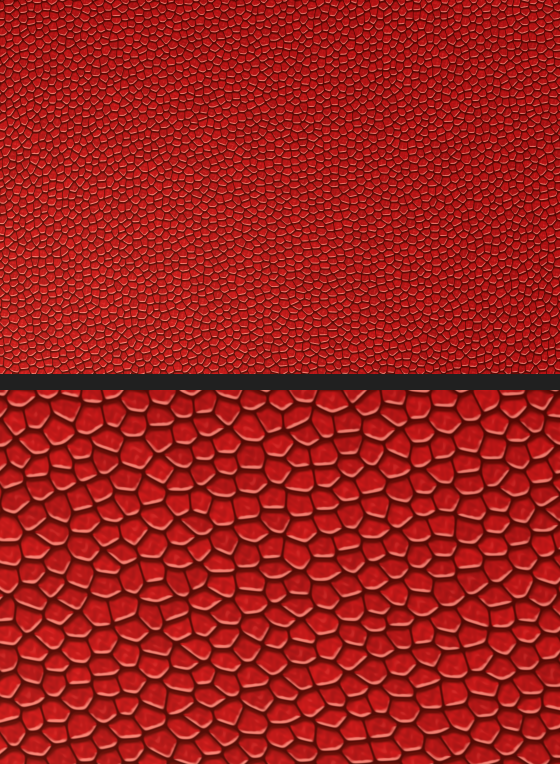
Top, the full canvas; bottom, a detail of the centre.
Write a Shadertoy shader that draws this texture.

```glsl
// Red pebbled leather: small rounded polygons split by dark creases.
// Jittered, staggered cells give smooth edge distances and edge normals;
// the normals light one rim of each pebble and shade the other.

#define CELLS 43.0        // pebbles along the canvas height
#define ROW 0.88          // row spacing relative to column spacing
#define TILT 0.5          // angle of the pebble rows in radians
#define JITTER 0.56       // irregularity of the pebble centres
#define ROUNDING 18.0     // higher gives sharper pebble corners
#define CREASE 0.075      // width of the dark crease
#define BEVEL 0.27        // width of the sloping rim
#define LIGHT_DIR vec2(0.15, -1.0)
#define BODY vec3(0.765, 0.08, 0.085)
#define SHADE vec3(0.40, 0.04, 0.02)
#define GROOVE vec3(0.33, 0.025, 0.01)
#define GLOSS vec3(1.0, 0.56, 0.50)

vec2 hash2(vec2 p) {
    vec2 q = vec2(dot(p, vec2(127.1, 311.7)), dot(p, vec2(269.5, 183.3)));
    return fract(sin(q) * 43758.5);
}

// Centre of the pebble that belongs to a staggered grid cell
vec2 site(vec2 cell) {
    float stagger = 0.25 + 0.5 * mod(cell.y, 2.0);
    vec2 centre = cell + vec2(stagger, 0.5) + JITTER * (hash2(cell) - 0.5);
    return centre * vec2(1.0, ROW);
}

// Gentle bends that make the rows wander without stretching the pebbles
vec2 bend(vec2 p) {
    return p + 0.9 * sin(p.yx * vec2(0.14, -0.14) + vec2(0.4, 2.1));
}

// Fine grain from layered sines
float grain(vec2 p) {
    return 0.5 * sin(p.x * 9.1 + 2.0 * sin(p.y * 7.3))
         + 0.5 * sin(p.y * 13.7 + 2.0 * sin(p.x * 11.9));
}

// Returns edge distance (x), edge normal (yz) and a random tint (w)
vec4 pebble(vec2 p) {
    vec2 home = floor(p / vec2(1.0, ROW));
    vec2 nearest = home;
    float best = 100.0;
    for (int j = -1; j <= 1; j++)
    for (int i = -1; i <= 1; i++) {
        vec2 cell = home + vec2(i, j);
        vec2 r = site(cell) - p;
        if (dot(r, r) < best) {
            best = dot(r, r);
            nearest = cell;
        }
    }

    // Blend the distances to all borders to round the corners
    vec2 centre = site(nearest);
    vec2 normal = vec2(0.0);
    float total = 0.0;
    for (int j = -2; j <= 2; j++)
    for (int i = -2; i <= 2; i++) {
        if (i == 0 && j == 0) continue;
        vec2 other = site(nearest + vec2(i, j));
        vec2 dir = normalize(other - centre);
        float w = exp(-ROUNDING * dot(0.5 * (centre + other) - p, dir));
        normal += w * dir;
        total += w;
    }
    float edge = max(-log(total) / ROUNDING, 0.0);
    return vec4(edge, normal / total, hash2(nearest + 17.0).x);
}

vec3 leather(vec2 uv) {
    mat2 turn = mat2(cos(TILT), -sin(TILT), sin(TILT), cos(TILT));
    vec2 p = bend(turn * uv * CELLS);
    vec4 cell = pebble(p);
    float edge = cell.x;
    float slope = 1.0 - smoothstep(0.02, BEVEL, edge);
    float lit = slope * dot(cell.yz, turn * normalize(LIGHT_DIR));
    float speckle = grain(p);

    // Pebble top with its own tint, then shaded and glossy rims
    vec3 color = BODY * (0.9 + 0.11 * cell.w + 0.07 * speckle);
    color = mix(color, SHADE, smoothstep(0.0, 0.75, -lit));
    color = mix(color, GLOSS, 0.85 * smoothstep(0.2, 0.68, lit + 0.08 * speckle));

    // Faint sheen on the crown
    float sheen = smoothstep(0.24, 0.4, edge) * smoothstep(0.1, 0.9, speckle);
    color = mix(color, GLOSS, 0.12 * sheen);
    return mix(GROOVE, color, smoothstep(0.0, CREASE, edge));
}

void mainImage(out vec4 fragColor, in vec2 fragCoord) {
    // Four samples per pixel smooth the creases
    vec3 color = vec3(0.0);
    for (int j = 0; j < 2; j++)
    for (int i = 0; i < 2; i++) {
        vec2 offset = 0.5 * vec2(i, j) - 0.25;
        color += 0.25 * leather((fragCoord + offset) / iResolution.y);
    }

    // Broad warm glow from the lower left, darker to the upper right
    vec2 uv = fragCoord / iResolution.xy;
    float glow = 1.0 - smoothstep(0.0, 1.0, length(uv - vec2(0.05, 0.15)));
    color *= 0.95 + 0.09 * glow;
    color += vec3(0.015, 0.045, 0.03) * glow;
    fragColor = vec4(clamp(color, 0.0, 1.0), 1.0);
}
```
